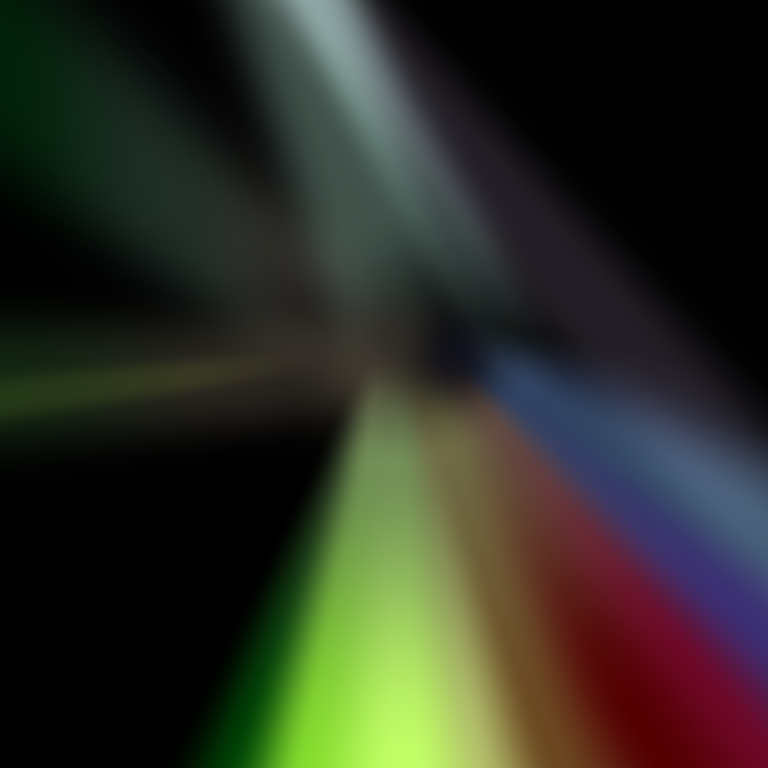
Reproduce this background procedurally as a WebGL 1 fragment shader.

```glsl
precision highp float;
// Soft rays of light meeting near the centre of a black field.
// A fan below is coloured by its angle, from green through red to blue;
// blurred tapering beams reach in from the left and the top.

uniform vec2 u_resolution;

// Soft strip from a to b, its half width going from wa to wb, fading out towards b.
float beam(vec2 p, vec2 a, vec2 b, float wa, float wb) {
  vec2 axis = b - a;
  vec2 q = p - a;
  float along = dot(q, axis) / dot(axis, axis);
  float across = abs(q.x * axis.y - q.y * axis.x) / length(axis);
  across /= mix(wa, wb, clamp(along, 0.0, 1.0));
  return exp(-across * across * across) * (1.0 - smoothstep(0.6, 1.08, along));
}

// Round blurred spot.
float spot(vec2 p, vec2 centre, float radius) {
  vec2 q = (p - centre) / radius;
  return exp(-dot(q, q));
}

// Saturated hues at the far end of the fan, by angle from straight down.
vec3 farHue(float angle) {
  vec3 c = mix(vec3(0.0), vec3(0.0, 0.27, 0.02), smoothstep(-0.46, -0.31, angle));
  c = mix(c, vec3(0.52, 0.86, 0.18), smoothstep(-0.34, -0.18, angle));
  c = mix(c, vec3(0.76, 1.0, 0.40), smoothstep(-0.20, 0.02, angle));
  c = mix(c, vec3(0.70, 0.74, 0.42), smoothstep(0.04, 0.22, angle));
  c = mix(c, vec3(0.42, 0.28, 0.13), smoothstep(0.18, 0.34, angle));
  c = mix(c, vec3(0.33, 0.0, 0.01), smoothstep(0.34, 0.53, angle));
  c = mix(c, vec3(0.43, 0.03, 0.15), smoothstep(0.54, 0.70, angle));
  c = mix(c, vec3(0.23, 0.18, 0.45), smoothstep(0.68, 0.84, angle));
  c = mix(c, vec3(0.20, 0.31, 0.39), smoothstep(0.84, 1.0, angle));
  return mix(c, vec3(0.0), smoothstep(1.02, 1.27, angle));
}

// Muted hues of the fan close to where the rays meet.
vec3 nearHue(float angle) {
  vec3 c = mix(vec3(0.0), vec3(0.42, 0.53, 0.33), smoothstep(-0.46, -0.14, angle));
  c = mix(c, vec3(0.43, 0.42, 0.27), smoothstep(0.05, 0.30, angle));
  c = mix(c, vec3(0.38, 0.30, 0.26), smoothstep(0.40, 0.72, angle));
  c = mix(c, vec3(0.19, 0.26, 0.39), smoothstep(0.68, 0.90, angle));
  return mix(c, vec3(0.0), smoothstep(0.98, 1.38, angle));
}

void main() {
  vec2 p = gl_FragCoord.xy / u_resolution;

  // Lower fan, spreading from a point above the crossing
  vec2 ray = p - vec2(0.51, 0.61);
  float reach = length(ray);
  float angle = atan(ray.x, -ray.y);
  vec3 color = mix(nearHue(angle), farHue(angle), smoothstep(0.16, 0.62, reach));
  color *= smoothstep(0.07, 0.22, reach);

  // Upper left beam, green turning to warm grey
  vec3 leafGrey = mix(vec3(0.01, 0.13, 0.04), vec3(0.12, 0.18, 0.15), smoothstep(0.0, 0.22, p.x));
  leafGrey = mix(leafGrey, vec3(0.21, 0.19, 0.17), smoothstep(0.2, 0.42, p.x));
  color += leafGrey * beam(p, vec2(0.0, 0.92), vec2(0.49, 0.53), 0.125, 0.07);

  // Left beam, with a thin brighter streak
  vec3 mossGrey = mix(vec3(0.07, 0.14, 0.07), vec3(0.16, 0.14, 0.12), smoothstep(0.0, 0.32, p.x));
  color += mossGrey * beam(p, vec2(0.0, 0.5), vec2(0.52, 0.52), 0.088, 0.06);
  color += vec3(0.07, 0.08, 0.02) * beam(p, vec2(0.0, 0.48), vec2(0.4, 0.53), 0.03, 0.015);

  // Top beam and the brighter ridge along its right side
  color += vec3(0.25, 0.32, 0.29) * beam(p, vec2(0.38, 1.0), vec2(0.53, 0.53), 0.083, 0.075);
  color += vec3(0.18, 0.23, 0.22) * beam(p, vec2(0.42, 1.0), vec2(0.69, 0.51), 0.045, 0.05);

  // Dim violet haze beyond the ridge
  color += vec3(0.14, 0.12, 0.15) * beam(p, vec2(0.46, 0.96), vec2(1.15, 0.17), 0.06, 0.085);

  // Warm crossing with a dark blue hollow beside it
  color += vec3(0.20, 0.18, 0.14) * spot(p, vec2(0.50, 0.51), 0.075);
  color = mix(color, vec3(0.06, 0.06, 0.11), 0.75 * spot(p, vec2(0.59, 0.535), 0.045));
  color = mix(color, vec3(0.18, 0.15, 0.14), 0.6 * spot(p, vec2(0.505, 0.56), 0.045));

  gl_FragColor = vec4(color, 1.0);
}
```
